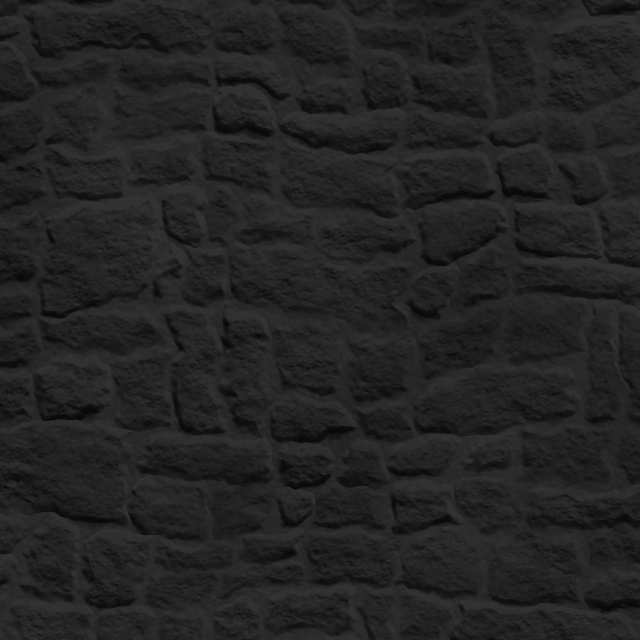
Give the GLSL for this texture, as a Shadertoy shader.

```glsl
// Dark rubble stone wall: uneven courses are split into blocks and smaller stones,
// turned into a rough, ragged height field, then lit from above with soft cast
// shadows over paler, smoother mortar.

const float COURSES = 6.4;          // tall courses over the canvas height
const float BLOCKS = 4.8;           // blocks over the canvas width
const float EDGE_JITTER = 0.6;      // irregularity of course and block edges
const float TILT = 0.26;            // random rotation range of a stone
const float STONE_DEPTH = 0.014;    // how far stones stand out
const float FACET_DEPTH = 0.020;    // broad lumps and ledges
const float ROUGHNESS = 0.0115;     // fine relief of the stone faces
const float SAMPLE_STEP = 0.002;    // distance used to measure slopes
const float SHADOW_STEP = 0.005;
const float LIGHT_SLOPE = 0.55;     // steepness of the light rays
const vec2 LIGHT_DIR = vec2(0.33, 0.944);
const float STONE_TONE = 0.138;
const float MORTAR_TONE = 0.160;
const float LIT_GAIN = 0.060;
const float SHADE_GAIN = 0.092;
const float SHADOW_GAIN = 0.052;

float hash(vec2 p) {
    vec3 q = fract(vec3(p.xyx) * 0.1031);
    q += dot(q, q.yzx + 33.33);
    return fract((q.x + q.y) * q.z);
}

float noise(vec2 p) {
    vec2 i = floor(p), f = fract(p);
    f = f * f * (3.0 - 2.0 * f);
    return mix(mix(hash(i), hash(i + vec2(1, 0)), f.x),
               mix(hash(i + vec2(0, 1)), hash(i + vec2(1, 1)), f.x), f.y);
}

// Signed fractal noise, about -0.5 to 0.5
float fbm(vec2 p) {
    float sum = 0.0, amp = 0.5;
    for (int i = 0; i < 4; i++) {
        sum += amp * (noise(p) - 0.5);
        p = mat2(1.6, 1.2, -1.2, 1.6) * p + 17.3;
        amp *= 0.56;
    }
    return sum;
}

float jitteredEdge(float i, float seed) {
    return i + EDGE_JITTER * hash(vec2(i, seed));
}

// Index of an uneven interval, distance to its lower and upper edge
vec3 interval(float v, float seed) {
    float i = floor(v);
    if (v < jitteredEdge(i, seed)) i -= 1.0;
    return vec3(i, v - jitteredEdge(i, seed), jitteredEdge(i + 1.0, seed) - v);
}

float roundBox(vec2 p, vec2 halfSize, float radius) {
    vec2 q = abs(p) - halfSize + radius;
    return length(max(q, 0.0)) + min(max(q.x, q.y), 0.0) - radius;
}

// x: signed distance to the stone outline, y: random value of the stone
vec2 stone(vec2 p) {
    vec3 course = interval(p.y * COURSES, 3.0);
    vec3 block = interval(p.x * BLOCKS + 7.0 * hash(vec2(course.x, 5.0)), course.x + 20.0);
    vec2 lo = vec2(block.y / BLOCKS, course.y / COURSES);
    vec2 hi = vec2(block.z / BLOCKS, course.z / COURSES);
    vec2 id = vec2(block.x, course.x) + 40.0;

    // Stack most blocks in two, then cut wide pieces side by side
    float cut = (lo.y + hi.y) * mix(0.36, 0.64, hash(id + 2.7));
    if (hash(id + 9.1) > 0.2) {
        if (lo.y > cut) { lo.y -= cut; id += 71.3; }
        else hi.y = cut - lo.y;
    }
    cut = (lo.x + hi.x) * mix(0.3, 0.7, hash(id + 4.9));
    if (lo.x + hi.x > 0.12 && hash(id + 6.3) > 0.3) {
        if (lo.x > cut) { lo.x -= cut; id += 113.7; }
        else hi.x = cut - lo.x;
    }

    // Tilted rounded outline kept inside its cell
    float rnd = hash(id);
    float angle = TILT * (hash(id + 3.3) - 0.5);
    vec2 local = (lo - hi) * 0.5, halfSize = (lo + hi) * 0.5;
    vec2 turned = local + angle * vec2(-local.y, local.x);
    float outline = roundBox(turned, halfSize - 0.003, mix(0.012, 0.03, rnd));
    return vec2(max(outline, roundBox(local, halfSize - 0.004, 0.01)), rnd);
}

// x: height, y: stone coverage, z: random value of the stone
vec3 wall(vec2 p) {
    vec2 bend = vec2(noise(p * 3.5 + 8.0), noise(p * 3.5 + 31.0)) - 0.5;
    vec2 wobble = vec2(fbm(p * 13.0 + 5.0), fbm(p * 13.0 + 57.0));
    vec2 s = stone(p + bend * vec2(0.05, 0.08) + wobble * vec2(0.062, 0.05));
    float relief = fbm(p * vec2(27.0, 34.0) + 19.0);
    float facets = fbm(p * vec2(9.0, 12.0) + 90.0);
    float ledges = abs(facets + 0.25 * relief);
    float cover = smoothstep(0.004, -0.012, s.x + relief * 0.018);
    float dome = smoothstep(0.0, -0.035, s.x);
    float bulge = (cover + 0.35 * dome) * mix(0.45, 1.1, s.y);
    bulge *= mix(0.45, 1.15, noise(p * 6.0 + 44.0));
    float patchRough = mix(0.65, 1.35, noise(p * 8.0 + 71.0));
    float rough = mix(0.35, patchRough, cover) * ROUGHNESS;
    float lumps = mix(0.4, 1.0, cover) * FACET_DEPTH * (0.6 * facets - 0.5 * ledges);
    return vec3(STONE_DEPTH * bulge + lumps + rough * 1.4 * relief, cover, s.y);
}

void mainImage(out vec4 fragColor, in vec2 fragCoord) {
    vec2 p = fragCoord / iResolution.y;
    vec3 here = wall(p);

    // Slope toward the light, and blockers along the ray
    float slope = (here.x - wall(p + LIGHT_DIR * SAMPLE_STEP).x) / SAMPLE_STEP;
    float blocked = 0.0;
    for (int i = 1; i <= 4; i++) {
        float reach = float(i) * SHADOW_STEP;
        blocked = max(blocked, wall(p + LIGHT_DIR * reach).x - here.x - reach * LIGHT_SLOPE);
    }

    // Surface tone: mortar, stone variation, stains and grain
    float tone = mix(MORTAR_TONE, STONE_TONE + 0.014 * (here.z - 0.5), here.y);
    tone += 0.062 * fbm(p * 4.0 + 12.0);
    tone += 0.022 * (noise(p * 210.0) - 0.5);

    // Light and shadow
    tone += LIT_GAIN * clamp(slope, 0.0, 0.7) + SHADE_GAIN * clamp(slope, -0.8, 0.0);
    tone -= SHADOW_GAIN * smoothstep(0.0, 0.007, blocked);
    fragColor = vec4(vec3(clamp(tone, 0.04, 0.195)), 1.0);
}
```
